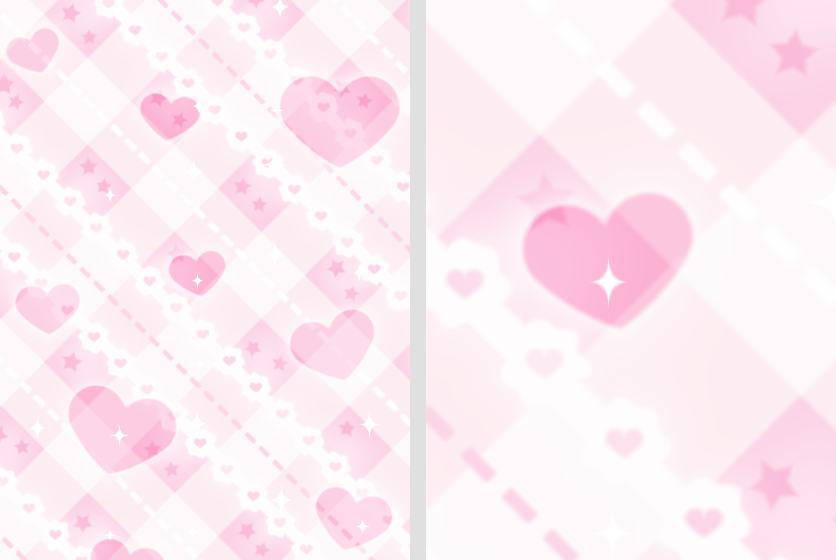
Left, the full canvas; right, a detail of the centre.
Reproduce this pattern procedurally as a Shadertoy shader.

```glsl
const float VIEW = 7.68;            // canvas height in scene units
const float SOFTNESS = 0.019;       // edge blur
const float PLAID = 1.6865;         // plaid period across the diagonal
const float STRIPE_HALF = 0.424;
const vec2 SQUARE_CENTRE = vec2(0.975, 0.99);
const float RIBBON_CENTRE = 1.817;
const float LACE_OFFSET = 0.54;     // lace row distance from ribbon centre
const float LACE_STEP = 0.515;
const float LACE_PHASE = 0.06;
const float SCALLOP_RADIUS = 0.195;
const float DASH_STEP = 0.267;
const float SPARKLE_CELL = 1.15;
const float SPARKLE_CHANCE = 0.38;
const vec3 WHITE = vec3(0.992, 0.977, 0.981);
const vec3 LACE_WHITE = vec3(0.997, 0.987, 0.990);
const vec3 PALE = vec3(0.99, 0.929, 0.948);
const vec3 BLUSH = vec3(0.99, 0.885, 0.935);
const vec3 PINK = vec3(0.988, 0.825, 0.90);
const vec3 STAR_PINK = vec3(0.98, 0.73, 0.85);
const vec3 LIGHT_TINT = vec3(0.999, 0.89, 0.945);
const vec3 DEEP_TINT = vec3(0.998, 0.84, 0.915);

const int HEARTS = 9;
// centre, half width, tilt
const vec4 HEART[HEARTS] = vec4[](
    vec4(0.48, 6.95, 0.37, 0.35), vec4(2.32, 6.06, 0.41, -0.12),
    vec4(4.66, 6.00, 0.82, 0.0), vec4(2.72, 3.91, 0.39, 0.15),
    vec4(0.66, 3.43, 0.44, 0.06), vec4(4.60, 2.90, 0.59, 0.30),
    vec4(1.63, 1.73, 0.75, -0.25), vec4(4.82, 0.53, 0.53, -0.25),
    vec4(1.72, -0.17, 0.52, -0.25));
const float HEART_DEPTH[HEARTS] = float[](0.2, 1.0, 0.5, 1.0, 0.2, 0.15, 0.6, 0.4, 0.8);

vec2 hash2(vec2 p) {
    vec3 q = fract(p.xyx * vec3(0.1031, 0.1030, 0.0973));
    q += dot(q, q.yzx + 33.33);
    return fract((q.xx + q.yz) * q.zy);
}

float gradientNoise(vec2 p) {
    vec2 i = floor(p), f = fract(p);
    vec2 w = f * f * f * (f * (f * 6.0 - 15.0) + 10.0);
    vec2 e = vec2(0.0, 1.0);
    float a = dot(hash2(i) * 2.0 - 1.0, f);
    float b = dot(hash2(i + e.yx) * 2.0 - 1.0, f - e.yx);
    float c = dot(hash2(i + e.xy) * 2.0 - 1.0, f - e.xy);
    float d = dot(hash2(i + e.yy) * 2.0 - 1.0, f - e.yy);
    return mix(mix(a, b, w.x), mix(c, d, w.x), w.y);
}

mat2 rotation(float a) { return mat2(cos(a), -sin(a), sin(a), cos(a)); }

vec2 centredMod(vec2 p, float period) { return mod(p + 0.5 * period, period) - 0.5 * period; }

float coverage(float d) {
    float w = max(SOFTNESS, VIEW / iResolution.y);
    return 1.0 - smoothstep(-w, w, d);
}

// Two round lobes joined to the tip by wide arcs
float heartDistance(vec2 p, float halfWidth) {
    p = p / halfWidth - vec2(0.0, 0.26);
    p.x = sqrt(p.x * p.x + 0.002);
    vec2 q = p - vec2(0.49, 0.0);
    bool lower = q.y < 0.0 && 0.766 * q.y + 0.643 * q.x < 0.0;
    float d = lower ? length(p - vec2(-1.298, 1.501)) - 2.844 : length(q) - 0.51;
    return d * halfWidth;
}

float starDistance(vec2 p, float radius) {
    float sector = 0.62832;
    float a = abs(mod(atan(p.x, p.y) + sector, 2.0 * sector) - sector);
    vec2 tip = vec2(radius, 0.0);
    vec2 edge = 0.55 * radius * vec2(cos(sector), sin(sector)) - tip;
    return dot(length(p) * vec2(cos(a), sin(a)) - tip, normalize(vec2(edge.y, -edge.x)));
}

float dashDistance(vec2 p, vec2 halfSize) {
    vec2 q = abs(p) - halfSize + 0.02;
    return length(max(q, 0.0)) + min(max(q.x, q.y), 0.0) - 0.02;
}

void mainImage(out vec4 fragColor, in vec2 fragCoord) {
    vec2 p = fragCoord * VIEW / iResolution.y;
    vec2 diag = vec2(VIEW - p.x - p.y, VIEW + p.x - p.y) * 0.70711;
    float grain = gradientNoise(p * 1.7);

    // Plaid
    vec2 cell = centredMod(diag - SQUARE_CENTRE, PLAID);
    vec2 id = floor((diag - SQUARE_CENTRE) / PLAID + 0.5);
    vec2 band = vec2(coverage(abs(cell.x) - STRIPE_HALF), coverage(abs(cell.y) - STRIPE_HALF));
    float square = band.x * band.y;
    float rim = smoothstep(0.05, 0.5, length(cell) + 0.25 * grain);
    vec3 col = mix(WHITE, PALE, max(band.x, band.y));
    col = mix(col, mix(BLUSH, PINK, rim), square);

    // Stars on the open side of each pink square
    float across = centredMod(diag - RIBBON_CENTRE, 2.0 * PLAID).x;
    for (int i = 0; i < 2; i++) {
        vec2 h = hash2(id + 17.0 * float(i + 1));
        vec2 spot = vec2(sign(across) * (0.04 + 0.2 * h.x), (float(i) - 0.5) * 0.38 + 0.12 * (h.y - 0.5));
        float size = i == 0 ? mix(0.08, 0.13, h.y) : 0.085;
        float shown = i == 0 ? 1.0 : step(0.45, h.x);
        float d = starDistance(rotation(0.285 + h.x) * (cell - spot), size) - 0.012;
        col = mix(col, STAR_PINK, square * shown * coverage(d));
    }

    // Lace with frilled scallops and heart eyelets
    float away = abs(across);
    float along = centredMod(diag - LACE_PHASE, LACE_STEP).y;
    vec2 loop = vec2(away - LACE_OFFSET, along);
    float frill = 0.014 * cos(7.0 * atan(loop.y, loop.x)) + 0.04 * gradientNoise(p * 5.0);
    float lace = min(length(loop) - SCALLOP_RADIUS - frill, abs(away - 0.51) - 0.09);
    col = mix(col, LACE_WHITE, 0.4 * exp(-10.0 * max(lace, 0.0)));
    col = mix(col, LACE_WHITE, coverage(lace));
    vec2 eyelet = vec2(along - sign(across) * loop.x, -along - sign(across) * loop.x) * 0.70711;
    float fade = 0.45 + 0.5 * hash2(vec2(floor((diag.y - LACE_PHASE) / LACE_STEP + 0.5), sign(across))).x;
    col = mix(col, PINK, fade * coverage(heartDistance(eyelet, 0.085)));

    // Stitches: pink on the ribbon, white between ribbons
    float stitch = centredMod(diag, DASH_STEP).y;
    float pinkDash = dashDistance(vec2(stitch, across), vec2(0.088, 0.033));
    float whiteDash = dashDistance(vec2(stitch, PLAID - away), vec2(0.095, 0.04));
    col = mix(col, PINK, 0.9 * coverage(pinkDash));
    col = mix(col, vec3(1.0), 0.85 * coverage(whiteDash));

    // Translucent hearts with a white halo
    for (int i = 0; i < HEARTS; i++) {
        float d = heartDistance(rotation(HEART[i].w) * (p - HEART[i].xy), HEART[i].z);
        vec3 halo = mix(col, LACE_WHITE, 0.75 * exp(-9.0 * max(d, 0.0)));
        vec3 fill = col * mix(LIGHT_TINT, DEEP_TINT, HEART_DEPTH[i]);
        col = mix(halo, fill, coverage(d));
    }

    // Four-pointed sparkles
    vec2 h = hash2(floor(p / SPARKLE_CELL) + 5.0);
    vec2 q = abs((fract(p / SPARKLE_CELL) - 0.5 - 0.45 * (h - 0.5)) * SPARKLE_CELL);
    float reach = sqrt(q.x * 1.3) + sqrt(q.y);
    float sparkle = reach * reach - mix(0.10, 0.23, h.y);
    col = mix(col, vec3(1.0), step(h.x, SPARKLE_CHANCE) * coverage(0.5 * sparkle));

    fragColor = vec4(col, 1.0);
}
```
